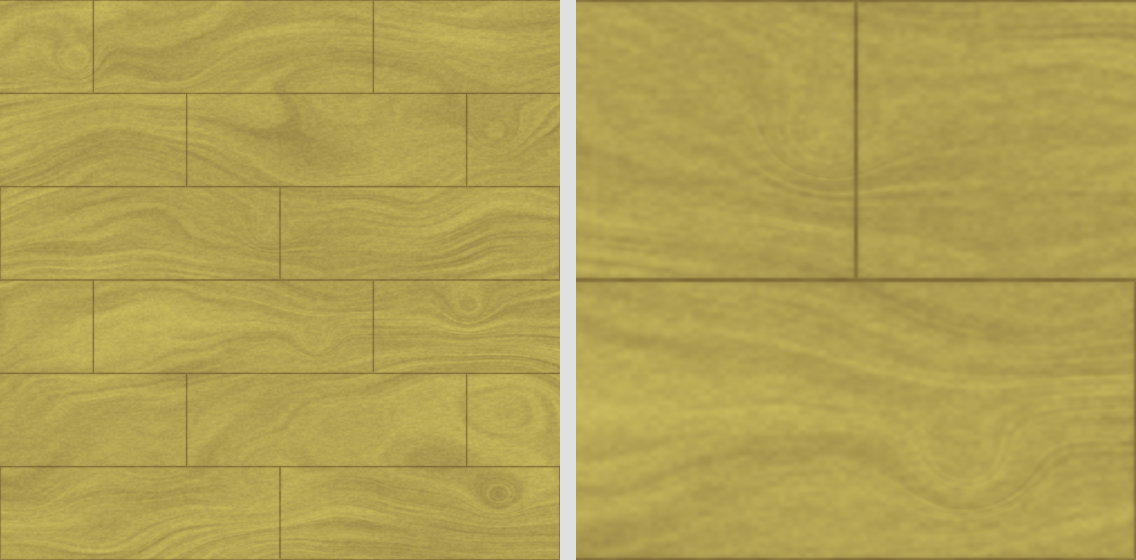
Left, the full canvas; right, a detail of the centre.
Reproduce this texture procedurally as a three.js fragment shader.

```glsl
varying vec2 vUv;

const float ROWS = 6.0;
const float PLANK_LENGTH = 0.5;
const float ROW_SHIFT = 1.0 / 6.0;
const float SEAM_CORE = 0.0002;
const float SEAM_EDGE = 0.0021;
const float SEAM_STRENGTH = 0.85;
const float SHADE_WIDTH = 0.005;
const float SHADE_STRENGTH = 0.07;
const float KNOT_CHANCE = 0.4;
const float KNOT_RADIUS = 0.032;
const float KNOT_HEIGHT = 0.075;
const float PLANK_VARIATION = 0.02;
const vec3 DARK_WOOD = vec3(0.57, 0.49, 0.26);
const vec3 LIGHT_WOOD = vec3(0.836, 0.783, 0.388);
const vec3 SEAM_COLOR = vec3(0.46, 0.37, 0.19);

float hash(vec2 p) {
  vec3 q = fract(vec3(p.xyx) * 0.1031);
  q += dot(q, q.yzx + 33.33);
  return fract((q.x + q.y) * q.z);
}

float noise(vec2 p) {
  vec2 cell = floor(p);
  vec2 f = fract(p);
  f = f * f * (3.0 - 2.0 * f);
  float low = mix(hash(cell), hash(cell + vec2(1.0, 0.0)), f.x);
  float high = mix(hash(cell + vec2(0.0, 1.0)), hash(cell + vec2(1.0)), f.x);
  return mix(low, high, f.y);
}

// Plank index along the row, from the staggered joints
float plankCoord(float x, float row) {
  return (x + row * ROW_SHIFT) / PLANK_LENGTH;
}

// Rounded rise that bends the grain into rings around scattered knots
float knots(vec2 p) {
  float rise = 0.0;
  for (int j = 0; j < 6; j++) {
    for (int i = 0; i < 3; i++) {
      vec2 id = vec2(float(i), float(j));
      float present = step(hash(id + 71.0), KNOT_CHANCE);
      vec2 jitter = vec2(hash(id + 13.0), hash(id + 37.0));
      vec2 center = vec2((id.x + 0.15 + 0.7 * jitter.x) / 3.0,
                         (id.y + 0.3 + 0.4 * jitter.y) / ROWS);
      float radius = KNOT_RADIUS * (0.8 + 0.4 * hash(id + 5.0));
      vec2 d = (p - center) / vec2(radius * 1.2, radius);
      rise += present * exp(-dot(d, d));
    }
  }
  return rise * KNOT_HEIGHT;
}

// Height field whose contours are the grain lines
float grainHeight(vec2 p) {
  float broad = noise(p * vec2(3.0, 5.5) + 11.3) - 0.5;
  float swirl = noise(p * vec2(7.0, 13.0) + 47.7) - 0.5;
  float wobble = noise(p * vec2(24.0, 40.0) + 5.1) - 0.5;
  return p.y - 0.08 * p.x + 0.21 * broad + 0.07 * swirl
       + 0.006 * wobble + knots(p);
}

float woodTone(vec2 p) {
  float h = grainHeight(p);
  float streaks = noise(vec2(p.x * 4.0, h * 34.0 + 60.0));
  float rings = noise(vec2(p.x * 6.0 + 19.0, h * 105.0 + 90.0));
  float hairs = noise(vec2(p.x * 11.0 + 7.0, h * 210.0 + 120.0));
  float patches = noise(p * vec2(6.0, 12.0) + 83.0);
  float fibres = noise(vec2(p.x * 100.0, (p.y - 0.1 * p.x) * 240.0 + 80.0));
  float pores = noise(p * vec2(250.0, 330.0) + 29.0);
  float ringFade = 0.5 + 0.9 * noise(p * vec2(6.0, 9.0) + 3.0);
  return 0.5 + 0.20 * (streaks - 0.5)
       + ringFade * (0.27 * (rings - 0.5) + 0.15 * (hairs - 0.5))
       + 0.13 * (patches - 0.5) + 0.13 * (fibres - 0.5)
       + 0.14 * (pores - 0.5);
}

void main() {
  // Plank layout
  float row = min(floor(vUv.y * ROWS), ROWS - 1.0);
  float along = plankCoord(vUv.x, row);
  float plankTone = hash(vec2(floor(along), row) + 101.0) - 0.5;

  // Distance to the nearest seam, in canvas units
  float rowGap = abs(fract(vUv.y * ROWS + 0.5) - 0.5) / ROWS;
  float jointGap = abs(fract(along + 0.5) - 0.5) * PLANK_LENGTH;
  float gap = min(rowGap, jointGap);

  // Wood
  float tone = woodTone(vUv) + PLANK_VARIATION * plankTone;
  vec3 color = mix(DARK_WOOD, LIGHT_WOOD, clamp(tone, 0.0, 1.0));

  // Soft shade beside the seams, then the worn dark line
  float shade = 1.0 - smoothstep(0.0, SHADE_WIDTH, gap);
  color *= 1.0 - SHADE_STRENGTH * shade;
  float wear = 0.6 + 0.4 * noise(vUv * 110.0 + 7.0);
  float seam = 1.0 - smoothstep(SEAM_CORE, SEAM_EDGE, gap);
  color = mix(color, SEAM_COLOR, SEAM_STRENGTH * wear * seam);

  gl_FragColor = vec4(color, 1.0);
}
```
